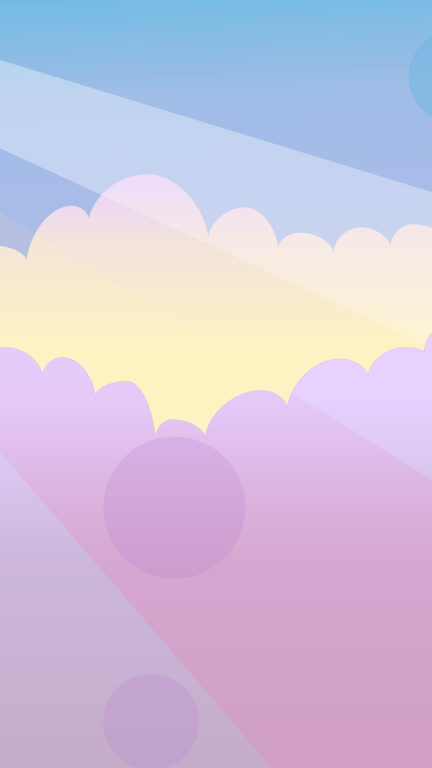
Write a Shadertoy shader that draws this background.

```glsl
// Pastel sky with two scalloped cloud banks, slanting light beams and soft discs.

// Lengths are fractions of the canvas height, origin at the lower left.
const vec3 SKY_TOP = vec3(0.45, 0.735, 0.89);
const vec3 SKY_MID = vec3(0.62, 0.74, 0.905);
const vec3 SKY_LOW = vec3(0.67, 0.735, 0.91);
const vec3 CREAM_TOP = vec3(0.91, 0.82, 0.99);
const vec3 CREAM_MID = vec3(0.95, 0.89, 0.87);
const vec3 CREAM_LOW = vec3(0.99, 0.95, 0.76);
const vec3 LILAC_TOP = vec3(0.90, 0.82, 1.00);
const vec3 LILAC_MID = vec3(0.80, 0.72, 0.86);
const vec3 LILAC_LOW = vec3(0.77, 0.675, 0.79);
const vec3 RIM = vec3(0.84, 0.72, 0.90);
const vec3 PINK = vec3(0.93, 0.50, 0.72);
const vec3 WARM = vec3(1.00, 0.82, 0.70);
const vec3 DISC_BLUE = vec3(0.35, 0.70, 0.86);
const vec3 DISC_PURPLE = vec3(0.71, 0.49, 0.80);

// Beam edges: height at the left side, downward slope.
const vec2 PALE_UPPER = vec2(0.922, 0.306);
const vec2 PALE_LOWER = vec2(0.807, 0.461);
const vec2 PINK_UPPER = vec2(0.724, 0.620);
const vec2 PINK_LOWER = vec2(0.4115, 1.162);

// Discs: centre, radius.
const vec3 DISC_SKY = vec3(0.592, 0.900, 0.060);
const vec3 DISC_BIG = vec3(0.227, 0.339, 0.0925);
const vec3 DISC_SMALL = vec3(0.197, 0.060, 0.0625);

// Cloud puffs: crest position, then the notch on its right.
const int PUFFS = 8;
const float PUFF_ROUNDNESS = 0.65;
const vec2 CREAM_START = vec2(-0.04, 0.661);
const vec2 LILAC_START = vec2(-0.04, 0.513);
const vec4 CREAM_PUFFS[PUFFS] = vec4[PUFFS](
    vec4(-0.007, 0.680, 0.035, 0.661), vec4(0.094, 0.732, 0.116, 0.715),
    vec4(0.191, 0.773, 0.271, 0.691), vec4(0.319, 0.730, 0.362, 0.678),
    vec4(0.391, 0.697, 0.434, 0.672), vec4(0.469, 0.704, 0.508, 0.680),
    vec4(0.536, 0.708, 0.590, 0.680), vec4(0.650, 0.700, 0.700, 0.680));
const vec4 LILAC_PUFFS[PUFFS] = vec4[PUFFS](
    vec4(0.007, 0.548, 0.055, 0.513), vec4(0.081, 0.535, 0.124, 0.486),
    vec4(0.165, 0.504, 0.202, 0.432), vec4(0.224, 0.454, 0.267, 0.432),
    vec4(0.341, 0.492, 0.374, 0.470), vec4(0.443, 0.533, 0.479, 0.512),
    vec4(0.527, 0.548, 0.552, 0.542), vec4(0.573, 0.573, 0.612, 0.542));

// Coverage of a signed distance, positive inside.
float cover(float d) {
    return clamp(0.5 + d * iResolution.y, 0.0, 1.0);
}

float below(vec2 p, vec2 edge) {
    return cover((edge.x - edge.y * p.x - p.y) / length(vec2(1.0, edge.y)));
}

float disc(vec2 p, vec3 shape) {
    return cover(shape.z - distance(p, shape.xy));
}

// Approximate signed distance below a row of rounded puffs.
float cloud(vec2 p, vec4 puffs[PUFFS], vec2 notch) {
    float d = -1.0;
    for (int i = 0; i < PUFFS; i++) {
        vec2 crest = puffs[i].xy, nextNotch = puffs[i].zw;
        if (p.x >= notch.x && p.x < nextNotch.x) {
            vec2 foot = p.x < crest.x ? notch : nextNotch;
            vec2 size = abs(crest - foot);
            float t = min(abs(p.x - crest.x) / size.x, 0.999);
            float arc = 1.0 - t * t;
            float top = foot.y + size.y * pow(arc, PUFF_ROUNDNESS);
            float slope = 2.0 * PUFF_ROUNDNESS * t * size.y / size.x
                        * pow(arc, PUFF_ROUNDNESS - 1.0);
            d = (top - p.y) / length(vec2(1.0, slope));
        }
        notch = nextNotch;
    }
    return d;
}

// Three colour stops at falling heights.
vec3 ramp(float y, vec3 stops, vec3 a, vec3 b, vec3 c) {
    vec3 upper = mix(a, b, clamp((stops.x - y) / (stops.x - stops.y), 0.0, 1.0));
    return mix(upper, c, clamp((stops.y - y) / (stops.y - stops.z), 0.0, 1.0));
}

void mainImage(out vec4 fragColor, in vec2 fragCoord) {
    vec2 p = fragCoord / iResolution.y;
    float paleBeam = below(p, PALE_UPPER) * (1.0 - below(p, PALE_LOWER));
    float pinkBeam = below(p, PINK_UPPER) * (1.0 - below(p, PINK_LOWER));

    // Sky
    vec3 color = ramp(p.y - 0.04 * p.x, vec3(1.0, 0.87, 0.70), SKY_TOP, SKY_MID, SKY_LOW);
    color = mix(color, DISC_BLUE, 0.35 * disc(p, DISC_SKY));
    color = mix(color, vec3(1.0), 0.35 * paleBeam);
    color = mix(color, WARM, 0.15 * pinkBeam);

    // Cream cloud bank
    vec3 cream = ramp(p.y, vec3(0.77, 0.685, 0.55), CREAM_TOP, CREAM_MID, CREAM_LOW);
    cream = mix(cream, vec3(1.0, 0.98, 0.97), 0.27 * paleBeam);
    cream = mix(cream, CREAM_LOW, 0.2 * pinkBeam);
    color = mix(color, cream, cover(cloud(p, CREAM_PUFFS, CREAM_START)));

    // Lilac cloud bank with a faint rim
    float lilacDist = cloud(p, LILAC_PUFFS, LILAC_START);
    vec3 lilac = ramp(p.y, vec3(0.48, 0.27, 0.0), LILAC_TOP, LILAC_MID, LILAC_LOW);
    float pinkAmount = mix(0.08, 0.30, smoothstep(0.54, 0.22, p.y));
    lilac = mix(lilac, PINK, pinkAmount * pinkBeam);
    lilac = mix(lilac, RIM, 0.35 * smoothstep(0.002, 0.0, lilacDist));
    lilac = mix(lilac, DISC_PURPLE, 0.22 * max(disc(p, DISC_BIG), disc(p, DISC_SMALL)));
    color = mix(color, lilac, cover(lilacDist));

    fragColor = vec4(color, 1.0);
}
```
